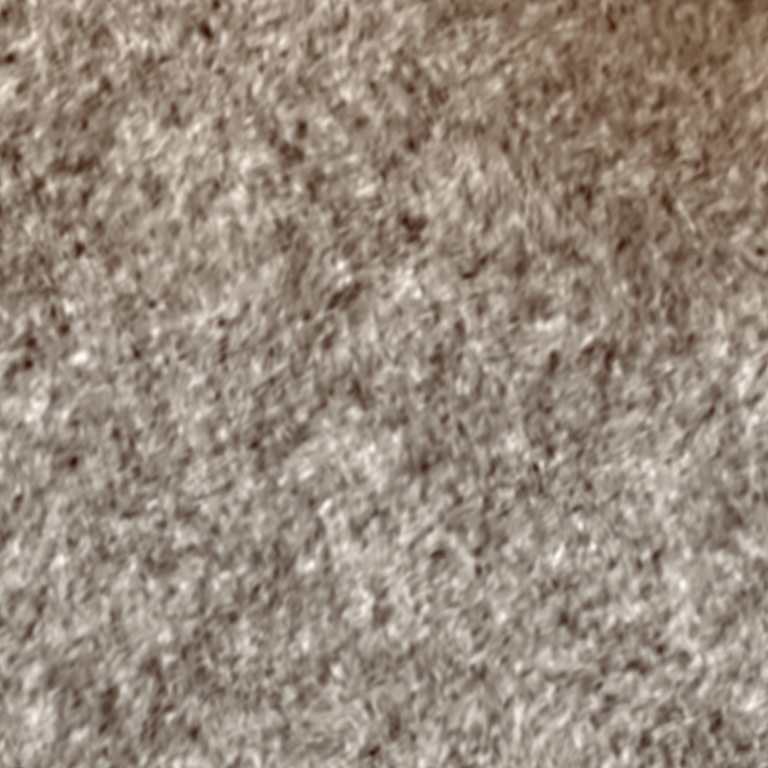
Give the GLSL for this texture, as a Shadertoy shader.

```glsl
// Draws a rough, matted grey-brown surface of short leaning grains, darker and warmer at the top right.

const vec3 SHADOW = vec3(0.37, 0.29, 0.24);
const vec3 MIDDLE = vec3(0.60, 0.555, 0.508);
const vec3 LIGHT  = vec3(0.80, 0.76, 0.72);
const vec3 WARMTH = vec3(0.022, 0.0, -0.022);

const float LEAN = 1.25;          // mean grain direction, radians from horizontal
const float LEAN_SPREAD = 0.85;   // random deviation to either side
const int GRAINS_PER_CELL = 2;

// Cells across the canvas height, and tone strength, for each layer
const float BROAD_CELLS = 6.0,  BROAD_GAIN = 0.060;
const float PATCH_CELLS = 21.0, PATCH_GAIN = 0.070;
const float GRAIN_CELLS = 46.0, GRAIN_GAIN = 0.170;
const float FINE_CELLS = 82.0,  FINE_GAIN = 0.135;
const float FIBRE_CELLS = 15.0, FIBRE_GAIN = 0.075;

const float BASE_TONE = 0.575;
const float TOP_SHADE = 0.055;
const float CORNER_SHADE = 0.15;

vec4 hash4(vec3 p) {
    vec4 q = fract(p.xyzx * vec4(0.1031, 0.1030, 0.0973, 0.1099));
    q += dot(q, q.wzxy + 33.33);
    return fract((q.xxyz + q.yzzw) * q.zywx);
}

// Cellular noise: signed, elongated soft grains scattered in a grid
float grains(vec2 p, float halfWidth, float seed) {
    vec2 cell = floor(p);
    float sum = 0.0;
    for (int y = -1; y <= 1; y++)
    for (int x = -1; x <= 1; x++)
    for (int i = 0; i < GRAINS_PER_CELL; i++) {
        vec2 id = cell + vec2(x, y);
        vec4 rnd = hash4(vec3(id, seed + float(i) * 17.0));
        vec2 offset = p - id - rnd.xy;
        float angle = LEAN + LEAN_SPREAD * (rnd.z * 2.0 - 1.0);
        vec2 along = vec2(cos(angle), sin(angle));
        vec2 local = vec2(dot(offset, along),
                          dot(offset, vec2(-along.y, along.x)) / halfWidth);
        float falloff = max(0.0, 1.0 - dot(local, local));
        sum += (rnd.w * 2.0 - 1.0) * falloff * falloff;
    }
    return sum;
}

vec3 surfaceColour(float tone) {
    vec3 dark = mix(SHADOW, MIDDLE, (tone - SHADOW.g) / (MIDDLE.g - SHADOW.g));
    vec3 pale = mix(MIDDLE, LIGHT, (tone - MIDDLE.g) / (LIGHT.g - MIDDLE.g));
    return tone < MIDDLE.g ? dark : pale;
}

void mainImage(out vec4 fragColor, in vec2 fragCoord) {
    vec2 uv = fragCoord / iResolution.xy;
    vec2 p = fragCoord / iResolution.y;

    // Slow bending keeps the grain from following the grid
    p += 0.006 * sin(p.yx * vec2(17.0, 13.0) + 2.0 * sin(p * 9.0));

    // Large-scale light
    float top = smoothstep(0.25, 1.0, uv.y);
    float corner = 1.0 - smoothstep(0.0, 0.62, length((1.0 - uv) * vec2(1.0, 1.1)));
    float broad = grains(p * BROAD_CELLS, 0.6, 3.0);

    // Layered grain relief
    float relief = PATCH_GAIN * grains(p * PATCH_CELLS, 0.6, 41.0)
                 + GRAIN_GAIN * grains(p * GRAIN_CELLS, 0.5, 83.0)
                 + FINE_GAIN * grains(p * FINE_CELLS, 0.55, 127.0);

    // Sparse pale fibres
    float fibre = max(0.0, grains(p * FIBRE_CELLS, 0.10, 167.0) - 0.2);

    float tone = BASE_TONE - TOP_SHADE * top - CORNER_SHADE * corner
               + BROAD_GAIN * broad + FIBRE_GAIN * fibre
               + relief * mix(1.0, 0.7, corner);

    vec3 colour = surfaceColour(tone) + WARMTH * (top + corner - 0.3);
    fragColor = vec4(clamp(colour, 0.0, 1.0), 1.0);
}
```
